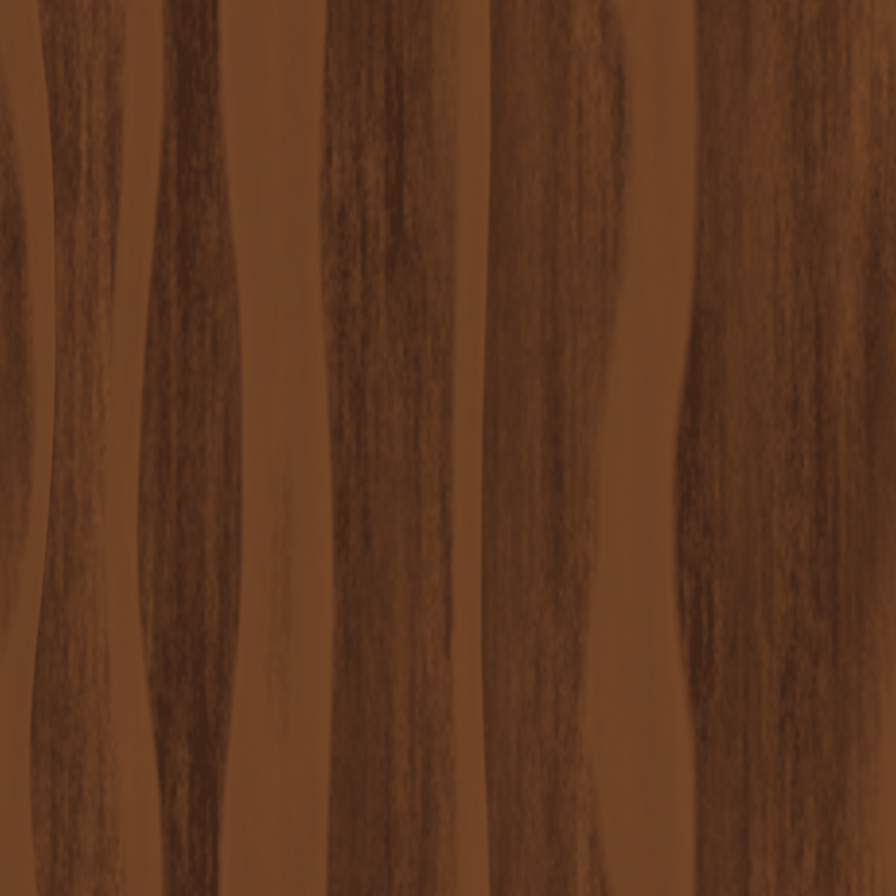
Reproduce this texture procedurally as a Shadertoy shader.

```glsl
// Dark walnut veneer: upright growth bands with fine vertical fibres, tiling on all sides.

const vec3 DARK_WOOD  = vec3(0.250, 0.140, 0.088);
const vec3 LIGHT_WOOD = vec3(0.470, 0.284, 0.160);

const float BANDS       = 4.0;   // growth bands across the canvas, whole number
const float BAND_BEND   = 0.75;  // uneven spacing of the bands
const float BAND_DRIFT  = 0.55;  // sideways drift along the height
const float BAND_EDGE   = 0.035; // edge softness, as part of a band
const float BAND_MIN    = 0.10;  // narrowest pale part of a band
const float BAND_MAX    = 0.30;  // widest pale part of a band
const float PALE_TONE   = 0.83;
const float BODY_TONE   = 0.40;
const float RIM_GLOW    = 0.05;
const float PALE_FIBRES = 0.14;  // fibre strength left inside the pale bands

// Integer hash of a lattice cell, 0 to 1
float hash(vec2 cell, uint seed) {
    uint h = uint(cell.x) * 1597334677u ^ uint(cell.y) * 3812015801u ^ seed * 2798796415u;
    h = (h ^ (h >> 16)) * 2146121005u;
    h = (h ^ (h >> 15)) * 2221713035u;
    h ^= h >> 16;
    return float(h >> 8) / 16777216.0;
}

float fade(float t) {
    return t * t * t * (t * (t * 6.0 - 15.0) + 10.0);
}

// Wrapping noise along one column; each column starts at its own height
float columnNoise(float column, float y, float rows, uint seed) {
    float p = y + hash(vec2(column, 0.0), seed + 101u) * rows;
    float row = floor(p);
    float below = hash(vec2(column, mod(row, rows)), seed);
    float above = hash(vec2(column, mod(row + 1.0, rows)), seed);
    return mix(below, above, fade(p - row));
}

// Wrapping noise with a whole number of cells each way, -0.5 to 0.5
float grainNoise(vec2 uv, vec2 cells, uint seed) {
    vec2 p = uv * cells;
    float column = floor(p.x);
    float left  = columnNoise(mod(column, cells.x), p.y, cells.y, seed);
    float right = columnNoise(mod(column + 1.0, cells.x), p.y, cells.y, seed);
    return mix(left, right, fade(p.x - column)) - 0.5;
}

// Phase through the growth bands; zero is the crisp end of a pale band
float bandPhase(vec2 uv) {
    float bend  = BAND_BEND * grainNoise(uv, vec2(6.0, 1.0), 1u);
    float drift = BAND_DRIFT * grainNoise(uv, vec2(5.0, 2.0), 2u)
                + 0.12 * grainNoise(uv, vec2(9.0, 3.0), 3u);
    return fract(BANDS * uv.x + bend + drift + 0.05);
}

// Fibres from long streaks down to short flecks
float fibres(vec2 uv) {
    float streaks = 0.26 * grainNoise(uv, vec2(72.0, 3.0), 11u)
                  + 0.30 * grainNoise(uv, vec2(150.0, 7.0), 12u);
    float flecks  = 0.20 * grainNoise(uv, vec2(190.0, 44.0), 13u)
                  + 0.19 * grainNoise(uv, vec2(230.0, 120.0), 14u);
    float coarse = 1.0 + 0.9 * grainNoise(uv, vec2(18.0, 3.0), 15u);
    return (streaks + flecks) * coarse;
}

void mainImage(out vec4 fragColor, in vec2 fragCoord) {
    vec2 uv = fragCoord / iResolution.xy;
    float phase = bandPhase(uv);

    // Pale band: soft on its near side, crisp at the wrap of the phase
    float width = mix(BAND_MIN, BAND_MAX, grainNoise(uv, vec2(7.0, 2.0), 4u) + 0.5);
    float start = 1.0 - width;
    float crispSide = 1.0 - smoothstep(0.0, BAND_EDGE, phase);
    float pale = max(smoothstep(start - BAND_EDGE, start + BAND_EDGE, phase), crispSide);
    float rim = smoothstep(0.95, 1.0, phase) + crispSide;

    // Body: dark after a band, warming up towards the next one
    float body = BODY_TONE
               - 0.13 * (1.0 - smoothstep(0.0, 0.35, phase))
               + 0.17 * smoothstep(start - 0.28, start, phase)
               + 0.24 * grainNoise(uv, vec2(19.0, 2.0), 5u)
               + 0.14 * grainNoise(uv, vec2(34.0, 3.0), 6u);

    float paleTone = PALE_TONE + 0.07 * grainNoise(uv, vec2(30.0, 2.0), 7u);
    float tone = mix(body, paleTone, pale) + RIM_GLOW * rim;
    tone += fibres(uv) * mix(1.0, PALE_FIBRES, pale);

    fragColor = vec4(mix(DARK_WOOD, LIGHT_WOOD, clamp(tone, 0.0, 1.0)), 1.0);
}
```
